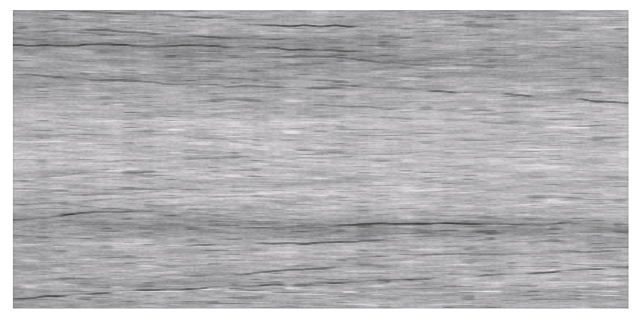
This texture is drawn by a Shadertoy shader. Its source:

```glsl
// Weathered grey wood board with fine horizontal grain and thin cracks on white
#define BOARD_MIN vec2(0.040, 0.036)
#define BOARD_MAX vec2(1.964, 0.968)
#define BASE_TONE 0.688
#define GRAIN_CONTRAST 1.0
#define PORE_DEPTH 0.13
#define FLECK_LIGHT 0.09
#define CRACK_COUNT 24
#define CRACK_WIDTH 0.0014
#define CRACK_DEPTH 0.27
#define CRACK_SLOPE 0.055
#define TINT vec3(1.0, 0.992, 1.003)

float hash(vec2 p) {
    return fract(sin(dot(p, vec2(127.1, 311.7))) * 43758.5453);
}

float noise(vec2 p) {
    vec2 cell = floor(p), f = fract(p);
    f = f * f * (3.0 - 2.0 * f);
    return mix(mix(hash(cell), hash(cell + vec2(1, 0)), f.x),
               mix(hash(cell + vec2(0, 1)), hash(cell + vec2(1, 1)), f.x), f.y);
}

float band(float y, float center, float width) {
    float d = (y - center) / width;
    return exp(-d * d);
}

// Broad light and dark bands across the board
float boardTone(vec2 p) {
    float y = p.y + 0.03 * (noise(p * vec2(1.6, 5.0)) - 0.5);
    float left = 1.0 - smoothstep(0.2, 1.1, p.x);
    float tone = BASE_TONE + 0.055 * band(y, 0.52, 0.16);
    tone -= 0.075 * band(y, 0.84 - 0.02 * p.x, 0.11);
    tone -= 0.06 * left * band(y, 0.74, 0.035);
    tone -= 0.12 * band(y, 0.295 - 0.012 * p.x, 0.034);
    tone -= 0.035 * band(y, 0.05, 0.045);
    return tone + 0.07 * (noise(vec2(p.x * 1.3, y * 16.0)) - 0.5);
}

// Fibres, dark pores and pale flecks stretched along x
float grain(vec2 p) {
    p.y += 0.014 * (noise(p * vec2(1.7, 4.0)) - 0.5);
    float g = 0.06 * (noise(p * vec2(3.0, 42.0)) - 0.5);
    g += 0.09 * (noise(p * vec2(9.0, 105.0) + 17.0) - 0.5);
    g += 0.12 * (noise(p * vec2(22.0, 225.0) + 41.0) - 0.5);
    g += 0.06 * (noise(p * vec2(130.0, 210.0) + 5.0) - 0.5);
    float pore = smoothstep(0.70, 0.96, noise(p * vec2(15.0, 165.0) + 73.0));
    float fleck = smoothstep(0.72, 0.96, noise(p * vec2(11.0, 150.0) + 97.0));
    float paleEdge = 1.0 + band(p.y, 0.08, 0.03);
    return GRAIN_CONTRAST * (g - PORE_DEPTH * pore + FLECK_LIGHT * paleEdge * fleck);
}

// Broken cracks that lean towards the middle of the right end
float cracks(vec2 p, float px) {
    float shade = 0.0;
    for (int i = 0; i < CRACK_COUNT; i++) {
        float id = float(i);
        float row = (id + 0.1 + 0.8 * hash(vec2(id, 1.0))) / float(CRACK_COUNT);
        float start = 1.5 * hash(vec2(id, 2.0)) - 0.4;
        float span = 0.5 + 0.9 * hash(vec2(id, 3.0));
        float slope = CRACK_SLOPE * (0.4 + hash(vec2(id, 4.0)));
        slope *= row > 0.5 ? -1.0 : 1.0;

        float along = (p.x - start) / span;
        float fade = smoothstep(0.0, 0.15, along) * (1.0 - smoothstep(0.88, 1.0, along));
        float y = row + slope * (p.x - start) * (1.0 - 0.25 * along);
        y += 0.016 * (noise(vec2(p.x * 3.0, id * 7.0)) - 0.5);
        y += 0.005 * (noise(vec2(p.x * 21.0, id * 5.0)) - 0.5);

        float strength = mix(0.4, 1.0, smoothstep(0.08, 0.25, abs(row - 0.5)));
        strength *= fade * (0.45 + 0.55 * hash(vec2(id, 6.0)));
        float broken = 0.2 + 0.8 * smoothstep(0.2, 0.65, noise(vec2(p.x * 13.0, id * 3.0)));
        float d = p.y - y;
        float line = 1.0 - smoothstep(CRACK_WIDTH, CRACK_WIDTH + px, abs(d));
        float halo = exp(-abs(d) / (d > 0.0 ? 0.014 : 0.004));
        shade += strength * (CRACK_DEPTH * broken * line + 0.04 * halo);
    }
    return min(shade, 0.35);
}

void mainImage(out vec4 fragColor, in vec2 fragCoord) {
    vec2 p = fragCoord / iResolution.xy * vec2(2.0, 1.0);
    float px = 1.0 / iResolution.y;

    // Wood surface
    float tone = boardTone(p) + grain(p) - cracks(p, px);

    // Board outline with a slightly darker rim
    vec2 q = abs(p - 0.5 * (BOARD_MIN + BOARD_MAX)) - 0.5 * (BOARD_MAX - BOARD_MIN);
    float edge = max(q.x, q.y);
    tone -= 0.07 * smoothstep(-0.007, 0.0, edge);
    float inside = 1.0 - smoothstep(-0.5 * px, 0.5 * px, edge);

    vec3 wood = clamp(tone, 0.25, 0.92) * TINT;
    fragColor = vec4(mix(vec3(1.0), wood, inside), 1.0);
}
```
